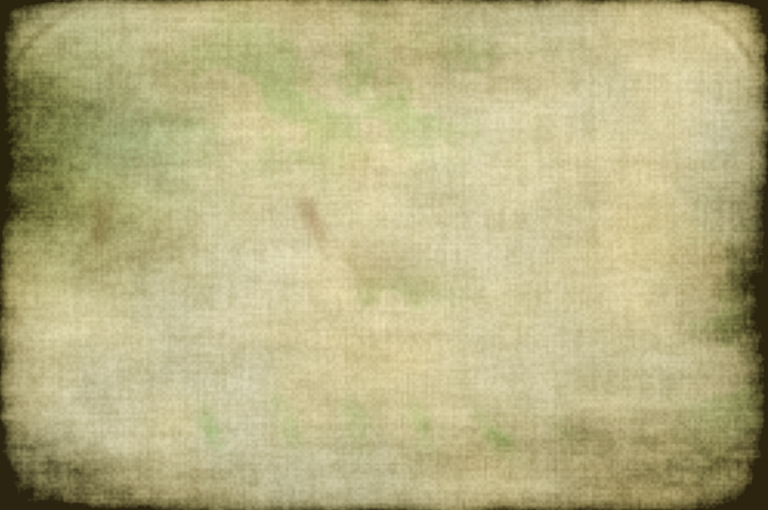
Write a WebGL 2 fragment shader that draws this texture.

```glsl
#version 300 es
precision highp float;
// Aged parchment: a darkness field built from burnt borders, soft smudges and
// layered value noise picks a tone from a cream-to-umber ramp. Green and
// russet stains, a fold, worn corner arcs and a woven grain lie on top.

#define MOTTLE 1.7
#define GRAIN 0.75
#define WEAVE 0.40
#define FOLD_X 0.777
#define CORNER_RADIUS 0.20
#define DRIP_COUNT 6
#define GREEN_TINT vec3(0.83, 0.98, 0.80)
#define RUSSET_TINT vec3(0.90, 0.82, 0.78)

uniform vec2 u_resolution;
out vec4 fragColor;

const vec3 TONES[6] = vec3[6](
  vec3(0.85, 0.82, 0.67), vec3(0.76, 0.73, 0.56), vec3(0.66, 0.62, 0.44),
  vec3(0.52, 0.49, 0.31), vec3(0.35, 0.32, 0.18), vec3(0.17, 0.14, 0.06));

float hash(vec2 p) {
  vec3 q = fract(vec3(p.xyx) * 0.1031);
  q += dot(q, q.yzx + 33.33);
  return fract((q.x + q.y) * q.z);
}

float noise(vec2 p) {
  vec2 i = floor(p), f = fract(p);
  f = f * f * (3.0 - 2.0 * f);
  return mix(mix(hash(i), hash(i + vec2(1, 0)), f.x),
             mix(hash(i + vec2(0, 1)), hash(i + vec2(1, 1)), f.x), f.y);
}

float fbm(vec2 p) {
  float sum = 0.0, amp = 0.5;
  for (int i = 0; i < 5; i++) {
    sum += amp * noise(p);
    p = mat2(1.6, 0.5, -0.5, 1.6) * p * 1.2 + 17.3;
    amp *= 0.52;
  }
  return sum;
}

// Soft elliptical spot, 1 at its centre
float spot(vec2 uv, vec2 centre, vec2 radius) {
  vec2 q = (uv - centre) / radius;
  return exp(-dot(q, q));
}

float roundBox(vec2 p, vec2 halfSize, float radius) {
  vec2 q = abs(p) - halfSize + radius;
  return length(max(q, 0.0)) + min(max(q.x, q.y), 0.0) - radius;
}

vec3 ramp(float darkness) {
  float t = clamp(darkness, 0.0, 4.999);
  int i = int(t);
  return mix(TONES[i], TONES[i + 1], fract(t)) - min(darkness, 0.0) * 0.09;
}

// Burnt rims: a narrow and a wide falloff on every side
float borders(vec2 uv) {
  float left = 2.5 * exp(-uv.x / 0.012) + 1.4 * exp(-uv.x / 0.055);
  float right = 2.7 * exp((uv.x - 1.0) / 0.014) + 1.3 * exp((uv.x - 1.0) / 0.040);
  float low = 2.5 * exp(-uv.y / 0.014) + 0.8 * exp(-uv.y / 0.090);
  float high = 2.5 * exp((uv.y - 1.0) / 0.010) + 0.5 * exp((uv.y - 1.0) / 0.080);
  return left + right + low + high;
}

// Broad smudges and worn pale areas
float smudges(vec2 uv) {
  float d = 2.0 * spot(uv, vec2(0.03, 0.69), vec2(0.11, 0.17));
  d += 0.9 * spot(uv, vec2(0.13, 0.80), vec2(0.14, 0.09));
  d += 1.2 * spot(uv, vec2(0.17, 0.48), vec2(0.10, 0.07));
  d += 0.8 * spot(uv, vec2(0.15, 0.63), vec2(0.12, 0.15));
  d += 1.9 * spot(uv, vec2(0.07, 0.04), vec2(0.16, 0.10));
  d += 2.2 * spot(uv, vec2(0.99, 0.42), vec2(0.08, 0.17));
  d += 2.2 * spot(uv, vec2(0.96, 0.06), vec2(0.18, 0.13));
  d += 1.0 * spot(uv, vec2(0.70, 0.11), vec2(0.20, 0.05));
  d += 0.5 * spot(uv, vec2(0.53, 0.88), vec2(0.24, 0.06));
  d -= 0.6 * spot(uv, vec2(0.07, 0.36), vec2(0.07, 0.12));
  d -= 0.5 * spot(uv, vec2(0.90, 0.83), vec2(0.09, 0.14));
  return d - 0.25 * spot(uv, vec2(0.54, 0.46), vec2(0.30, 0.25));
}

void main() {
  vec2 uv = gl_FragCoord.xy / u_resolution;
  float aspect = u_resolution.x / u_resolution.y;
  vec2 p = vec2(uv.x * aspect, uv.y);

  // Warped field and cloudy, horizontally brushed mottling
  vec2 warp = vec2(fbm(p * 9.0), fbm(p * 9.0 + 41.0)) - 0.48;
  vec2 worn = uv + warp * 0.035;
  float cloud = fbm(p * vec2(3.5, 7.0) + warp) - 0.48;
  float brushed = fbm(p * vec2(7.0, 38.0) + 9.0) - 0.48;
  float speck = fbm(p * 32.0 + 5.0) - 0.48;
  float shade = borders(clamp(uv + warp * 0.012, 0.0, 1.0)) + smudges(worn);
  float rough = 0.75 + 0.35 * min(shade, 3.0);
  float darkness = 0.32 + shade + rough * (MOTTLE * cloud + 0.9 * brushed + 0.9 * speck);

  // Rounded corners with a pale and a dark arc along the upper ones
  float rim = roundBox(p - 0.5 * vec2(aspect, 1.0), vec2(aspect, 1.0) * 0.5 - 0.012, CORNER_RADIUS);
  rim += warp.x * 0.02;
  float upper = smoothstep(0.82, 0.92, uv.y) * smoothstep(0.36, 0.47, abs(uv.x - 0.5));
  darkness += 1.6 * smoothstep(0.0, 0.07, rim);
  darkness += upper * (0.8 * exp(-pow(rim / 0.007, 2.0)) - 0.6 * exp(-pow((rim + 0.018) / 0.01, 2.0)));

  // Vertical fold, shaded on its left
  float behind = FOLD_X - uv.x;
  float foldSpan = smoothstep(0.08, 0.18, uv.y) * smoothstep(0.90, 0.78, uv.y);
  darkness += 0.28 * foldSpan * smoothstep(-0.001, 0.002, behind) * exp(-max(behind, 0.0) / 0.025);

  // Stains: broad patches, then a slanted row of drips
  float patches = smoothstep(-0.03, 0.16, fbm(p * 11.0 + 60.0) - 0.48);
  float green = 0.9 * spot(uv, vec2(0.06, 0.70), vec2(0.15, 0.22));
  green += 0.7 * patches * (spot(uv, vec2(0.35, 0.82), vec2(0.16, 0.16))
    + spot(uv, vec2(0.58, 0.82), vec2(0.12, 0.10)) + spot(uv, vec2(0.51, 0.38), vec2(0.08, 0.09))
    + spot(uv, vec2(0.95, 0.30), vec2(0.07, 0.20)));
  for (int i = 0; i < DRIP_COUNT; i++) {
    float k = float(i);
    vec2 centre = vec2(0.285 + 0.091 * k, 0.12 + 0.05 * hash(vec2(k, 7.0)));
    vec2 q = worn - centre;
    q.x += q.y * 0.25;
    green += 0.75 * spot(q, vec2(0), vec2(0.014, 0.045)) * (0.4 + patches);
  }
  float russet = spot(worn, vec2(0.127, 0.57), vec2(0.013, 0.045))
    + spot(worn + vec2(worn.y - 0.58, 0.0) * 0.2, vec2(0.407, 0.58), vec2(0.012, 0.045))
    + 0.6 * patches * spot(uv, vec2(0.49, 0.46), vec2(0.08, 0.06));
  darkness += 0.25 * min(green, 1.0) * patches + 0.3 * russet;

  // Paper grain and crossed threads
  float threads = noise(p * vec2(12.0, 190.0)) + noise(p * vec2(190.0, 12.0)) - 1.0;
  darkness += GRAIN * (noise(p * 165.0) - 0.5) + WEAVE * threads;

  vec3 colour = ramp(darkness);
  colour *= mix(vec3(1), GREEN_TINT, clamp(green, 0.0, 1.0) * 0.75);
  colour *= mix(vec3(1), RUSSET_TINT, clamp(russet, 0.0, 1.0) * 0.7);
  colour *= 1.0 + vec3(0.02, 0.0, -0.05) * (fbm(p * 4.0 + 80.0) - 0.48) * 4.0;
  fragColor = vec4(clamp(colour, 0.0, 1.0), 1.0);
}
```
